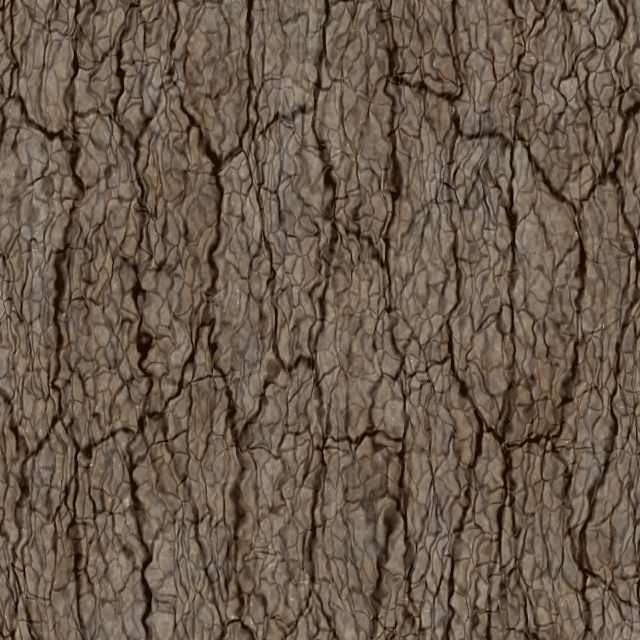
Write a WebGL 2 fragment shader that draws this texture.

```glsl
#version 300 es
precision highp float;

uniform vec2 u_resolution;
out vec4 fragColor;

float hash(vec2 p) {
    return fract(sin(dot(p, vec2(127.1, 311.7))) * 43758.5453);
}

float noise(vec2 p) {
    vec2 i = floor(p), f = fract(p);
    f = f * f * (3.0 - 2.0 * f);
    return mix(mix(hash(i), hash(i + vec2(1, 0)), f.x),
               mix(hash(i + vec2(0, 1)), hash(i + vec2(1, 1)), f.x), f.y);
}

// Signed two-channel noise used to bend the cell borders
vec2 wobble(vec2 p) {
    return vec2(noise(p), noise(p + 57.3)) - 0.5;
}

// Distance to the nearest cell border, in canvas units (x), and cell id (y)
vec2 cells(vec2 p, vec2 scale) {
    vec2 q = p * scale, base = floor(q);
    vec2 nearest = vec2(0), second = vec2(0);
    float d1 = 1e3, d2 = 1e3, id = 0.0;
    for (int y = -1; y <= 1; y++) {
        for (int x = -1; x <= 1; x++) {
            vec2 cell = base + vec2(x, y);
            vec2 jitter = vec2(hash(cell + scale), hash(cell + scale + 19.7));
            vec2 seed = cell + 0.5 + (jitter - 0.5) * vec2(0.7, 0.95);
            vec2 away = seed - q;
            float d = dot(away, away);
            if (d < d1) {
                d2 = d1;
                second = nearest;
                d1 = d;
                nearest = seed;
                id = hash(cell + 3.1);
            } else if (d < d2) {
                d2 = d;
                second = seed;
            }
        }
    }
    return vec2((d2 - d1) / (2.0 * length((second - nearest) * scale)), id);
}

float crack(float dist, float width) {
    return 1.0 - smoothstep(0.0, width, dist);
}

// Surface depth: plates split into flakes, flakes into chips
float bark(vec2 p) {
    vec2 bent = p + wobble(p * vec2(11, 7)) * vec2(0.035, 0.05)
                  + wobble(p * vec2(48, 30)) * vec2(0.014, 0.018);
    vec2 rough = bent + wobble(p * vec2(110, 70)) * vec2(0.007, 0.009);

    vec2 plate = cells(rough, vec2(10, 2.7));
    vec2 flake = cells(rough, vec2(27, 10));
    vec2 chip = cells(rough, vec2(58, 25));

    float open = noise(p * vec2(22, 10) + 8.0);
    float split = noise(p * vec2(40, 22) + 31.0);
    float h = -0.7 * crack(plate.x, 0.005 + 0.006 * open) * mix(0.5, 1.0, open);
    h -= 0.5 * crack(flake.x, 0.0055) * mix(0.25, 1.0, split);
    h -= 0.38 * crack(chip.x, 0.005) * mix(1.0, 0.35, open);
    return h + 0.1 * (flake.y - 0.5) + 0.12 * (chip.y - 0.5);
}

void main() {
    vec2 p = gl_FragCoord.xy / u_resolution;

    // Relief lit from the upper left
    float h = bark(p);
    float relief = h - bark(p + vec2(-0.003, 0.003));

    // Fibrous grain and broad weathered patches
    float grain = 0.6 * noise(p * vec2(150, 85)) + 0.4 * noise(p * vec2(250, 190) + 5.0) - 0.5;
    float patches = noise(p * vec2(16, 7) + 40.0) - 0.5;
    float tone = 0.85 + h + 0.22 * relief + 0.42 * grain + 0.14 * patches;
    tone = clamp(tone, 0.0, 1.15);

    vec3 color = mix(vec3(0.11, 0.04, 0.0), vec3(0.58, 0.52, 0.45), tone);

    // Rusty fibres against grey weathering
    float rust = noise(p * vec2(65, 28) + 71.0) - 0.5;
    color += vec3(0.035, 0.0, -0.04) * (rust - 0.6 * patches) * smoothstep(0.1, 0.5, tone);

    // Sparse pale flecks
    color += 0.16 * smoothstep(0.87, 1.0, noise(p * vec2(140, 110) + 90.0)) * smoothstep(0.5, 0.9, tone);

    fragColor = vec4(color, 1.0);
}
```
